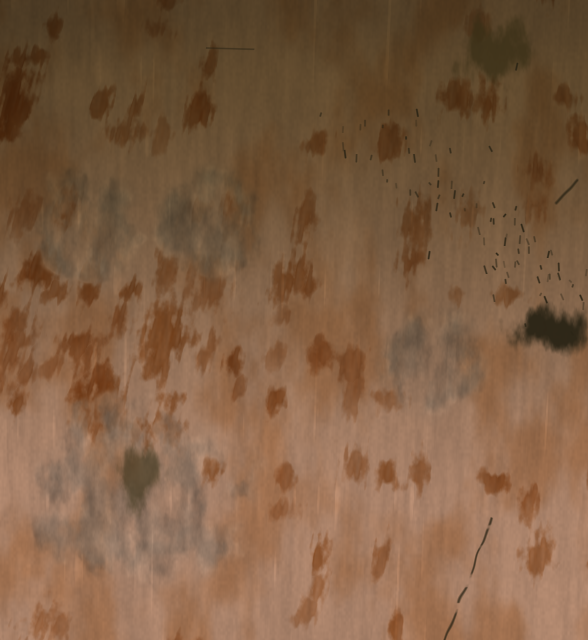
Write a Shadertoy shader that draws this texture.

```glsl
// A worn, dimly lit wooden board: vertical grain under a top-dark light falloff,
// with scattered rust stains, grey water rings, dark smudges and fine scratches.
// Layers are tinted over the wood using value noise and jittered cell scatters.

const vec3 WOOD_LIGHT = vec3(0.662, 0.508, 0.412);
const vec3 WOOD_DARK = vec3(0.375, 0.288, 0.178);
const vec3 RUST_TINT = vec3(0.74, 0.53, 0.28);
const vec3 HAZE_TINT = vec3(0.93, 0.85, 0.74);
const vec3 RING_TINT = vec3(0.82, 0.88, 0.92);
const vec3 SOOT = vec3(0.15, 0.13, 0.075);
const vec3 OLIVE = vec3(0.22, 0.18, 0.085);

float hash(vec2 p) {
    vec3 q = fract(p.xyx * 0.1031);
    q += dot(q, q.yzx + 33.33);
    return fract((q.x + q.y) * q.z);
}

vec2 hash2(vec2 p) {
    return vec2(hash(p + 17.3), hash(p + 71.9));
}

float noise(vec2 p) {
    vec2 i = floor(p), f = fract(p);
    f = f * f * (3.0 - 2.0 * f);
    return mix(mix(hash(i), hash(i + vec2(1, 0)), f.x),
               mix(hash(i + vec2(0, 1)), hash(i + vec2(1, 1)), f.x), f.y);
}

float fbm(vec2 p) {
    float sum = 0.0, amp = 0.533;
    for (int i = 0; i < 4; i++) {
        sum += amp * noise(p);
        p = p * 2.03 + 11.7;
        amp *= 0.5;
    }
    return sum;
}

float bump(vec2 p, vec2 center, vec2 size) {
    vec2 d = (p - center) / size;
    return exp(-dot(d, d));
}

// Ragged soft ellipse; roughness breaks its edge with streaky noise
float smudge(vec2 p, vec2 center, vec2 size, float roughness) {
    float ragged = fbm(p * vec2(55.0, 26.0)) - 0.5;
    float d = length((p - center) / size) + roughness * ragged;
    return 1.0 - smoothstep(0.5, 1.2, d);
}

// Rust patches in jittered cells, leaning with the grain and worn into streaks
float rustStains(vec2 p, float cellSize, float seed) {
    float lean = p.x - 0.35 * p.y * (1.0 - p.x);
    float streak = noise(vec2(lean * 170.0, p.y * 38.0));
    float ragged = 1.7 * (fbm(p * vec2(48.0, 34.0) + seed) - 0.5) + 0.8 * (streak - 0.5);
    float cover = 0.0;
    for (int k = 0; k < 9; k++) {
        vec2 cell = floor(p / cellSize) + vec2(k % 3, k / 3) - 1.0;
        vec2 id = cell + seed;
        vec2 center = (cell + 0.2 + 0.6 * hash2(id)) * cellSize;
        float density = 0.12 + 0.80 * bump(center, vec2(0.15, 0.44), vec2(0.22, 0.11))
                      + 0.36 * bump(center, vec2(0.22, 0.83), vec2(0.20, 0.11))
                      + 0.50 * bump(center, vec2(0.76, 0.67), vec2(0.17, 0.06))
                      + 0.65 * bump(center, vec2(0.51, 0.46), vec2(0.06, 0.15));
        vec2 size = cellSize * mix(vec2(0.20, 0.28), vec2(0.44, 0.60), hash2(id + 5.0));
        vec2 d = p - center;
        d.x -= 0.3 * d.y * (1.0 - p.x);
        float stain = 1.0 - smoothstep(0.45, 1.2, length(d / size) + ragged);
        float strength = mix(0.5, 1.0, hash(id + 9.0));
        cover = max(cover, stain * strength * step(hash(id), density));
    }
    return cover * (0.72 + 0.4 * streak);
}

// Cloudy, patchy disc with an uneven rim
float waterRing(vec2 p, vec2 center, float radius) {
    float cloud = fbm(p * vec2(34.0, 20.0) + center * 50.0);
    float r = length(p - center) / radius + 0.8 * (fbm(p * 15.0 + 7.0) - 0.5);
    float rim = exp(-pow((r - 0.8) / 0.2, 2.0));
    float patches = smoothstep(0.25, 0.7, cloud);
    return (1.0 - smoothstep(0.65, 1.2, r)) * (0.2 + 0.6 * patches) + 0.3 * rim * patches;
}

float stroke(vec2 p, vec2 a, vec2 b, float width) {
    vec2 ab = b - a;
    float t = clamp(dot(p - a, ab) / dot(ab, ab), 0.0, 1.0);
    return 1.0 - smoothstep(0.0, width + 0.0014, length(p - a - ab * t));
}

// Short upright nicks, gathered along a falling diagonal on the right
float nicks(vec2 p, vec2 cellSize, float seed) {
    vec2 cell = floor(p / cellSize + 0.37 * seed), id = cell + seed;
    vec2 middle = (cell - 0.37 * seed + 0.25 + 0.5 * hash2(id)) * cellSize;
    float offLine = middle.y - mix(0.84, 0.52, (middle.x - 0.52) / 0.40);
    float chance = 0.30 * exp(-pow(offLine / 0.065, 2.0)) * smoothstep(0.46, 0.60, middle.x);
    vec2 halfStroke = vec2(0.003 * (hash(id + 4.0) - 0.6), 0.001 + 0.005 * hash(id + 3.0));
    return step(hash(id + 8.0), chance) * (0.3 + 0.6 * hash(id + 2.0))
         * stroke(p, middle - halfStroke, middle + halfStroke, 0.0013);
}

void mainImage(out vec4 fragColor, in vec2 fragCoord) {
    vec2 p = fragCoord / iResolution.y;

    // Wood: light falloff, broad bands, fine fibres and pale lines
    vec3 color = mix(WOOD_LIGHT, WOOD_DARK, smoothstep(0.18, 0.93, p.y + 0.05 * (p.x - 0.45)));
    color *= 1.0 - 0.14 * smoothstep(0.86, 1.0, p.y) - 0.10 * bump(p, vec2(0.0, 1.0), vec2(0.15, 0.4));
    vec2 grain = vec2(p.x - 0.06 * p.y * p.x, p.y);
    float band = noise(grain * vec2(24.0, 1.6)) - 0.5;
    float fibre = fbm(grain * vec2(120.0, 14.0)) - 0.5;
    float mottle = fbm(p * vec2(30.0, 16.0) + 60.0) - 0.5;
    float speck = noise(p * vec2(260.0, 190.0)) - 0.5;
    color *= 1.0 + 0.05 * band + 0.14 * fibre + 0.08 * mottle + 0.05 * speck;
    color *= 1.0 + 0.09 * smoothstep(0.84, 0.98, noise(grain * vec2(110.0, 9.0) + 40.0));

    // Grey rings with paler worn spots, and a dark core
    float rings = max(waterRing(p, vec2(0.14, 0.64), 0.085), waterRing(p, vec2(0.32, 0.65), 0.080));
    rings = max(rings, waterRing(p, vec2(0.68, 0.445), 0.080));
    rings = min(max(rings, waterRing(p, vec2(0.22, 0.235), 0.150)), 1.0);
    color *= mix(vec3(1.0), RING_TINT, rings);
    float inRings = smoothstep(0.05, 0.4, rings);
    color *= 1.0 + inRings * 0.45 * (fbm(p * vec2(58.0, 26.0) + 21.0) - 0.5);
    color = mix(color, SOOT * 1.7, 0.65 * smudge(p, vec2(0.215, 0.255), vec2(0.036, 0.046), 1.2));

    // Rust: faint warm haze, then large and small ragged patches
    float haze = smoothstep(0.45, 0.75, fbm(p * vec2(13.0, 7.0) + 3.0));
    color *= mix(vec3(1.0), HAZE_TINT, haze * (1.0 - 0.7 * rings));
    float rust = max(rustStains(p, 0.100, 0.0), 0.9 * rustStains(p, 0.058, 31.0));
    color *= mix(vec3(1.0), RUST_TINT, min(rust, 1.0) * (1.0 - 0.7 * inRings));

    // Dark smudges
    color = mix(color, SOOT, 0.92 * smudge(p, vec2(0.862, 0.487), vec2(0.070, 0.036), 1.1));
    color = mix(color, OLIVE, 0.75 * smudge(p, vec2(0.775, 0.92), vec2(0.058, 0.048), 1.3));

    // Scratches: nicks, a broken diagonal, and two short marks
    vec2 wobble = p + 0.006 * vec2(noise(p * 45.0) - 0.5, 0.0);
    float dashes = smoothstep(0.3, 0.65, noise(vec2(p.y * 130.0, 2.0)));
    float scratch = max(nicks(p, vec2(0.017, 0.022), 0.0), nicks(p, vec2(0.021, 0.018), 13.0));
    scratch = max(scratch, 0.75 * dashes * stroke(wobble, vec2(0.695, 0.0), vec2(0.768, 0.19), 0.0018));
    scratch = max(scratch, 0.75 * stroke(wobble, vec2(0.867, 0.683), vec2(0.902, 0.718), 0.0028));
    scratch = max(scratch, 0.5 * stroke(wobble, vec2(0.322, 0.925), vec2(0.395, 0.923), 0.0010));
    color = mix(color, SOOT, scratch);

    fragColor = vec4(clamp(color, 0.0, 1.0), 1.0);
}
```
